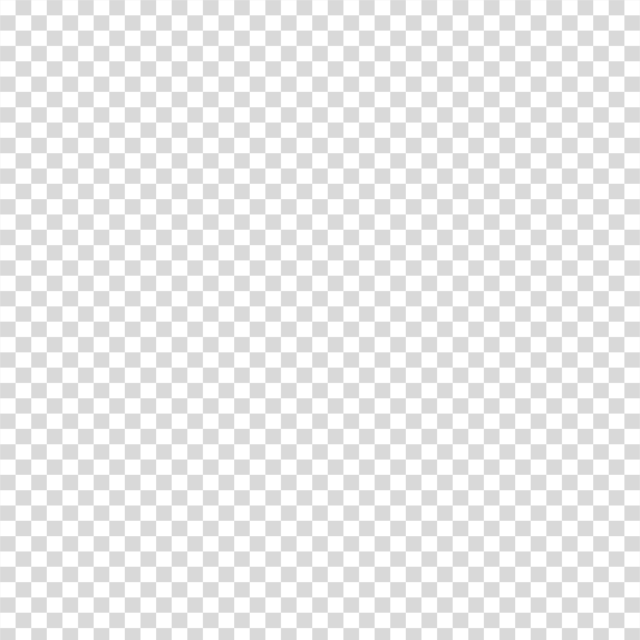
Give the GLSL for this pattern, as a Shadertoy shader.

```glsl
#define CELLS vec2(41.0, 41.78)   // squares across and down
#define EDGE_HALF_WIDTH 0.001     // softness, in canvas units
#define LIGHT vec3(1.0)
#define DARK vec3(0.85)

// Square wave per axis: +1 in even cells, -1 in odd ones, with soft edges
vec2 softSquareWave(vec2 cellPos) {
    vec2 parity = 1.0 - 2.0 * mod(floor(cellPos), 2.0);
    vec2 edgeDistance = abs(fract(cellPos + 0.5) - 0.5) / CELLS;
    vec2 halfWidth = max(vec2(EDGE_HALF_WIDTH), 0.5 / iResolution.xy);
    return parity * clamp(edgeDistance / halfWidth, 0.0, 1.0);
}

void mainImage(out vec4 fragColor, in vec2 fragCoord) {
    vec2 uv = fragCoord / iResolution.xy;

    // Rows are counted down from the top edge, so the last one is cut off
    vec2 wave = softSquareWave(vec2(uv.x, 1.0 - uv.y) * CELLS);

    // The product of both waves alternates like a checkerboard
    float lightAmount = 0.5 + 0.5 * wave.x * wave.y;
    fragColor = vec4(mix(DARK, LIGHT, lightAmount), 1.0);
}
```
